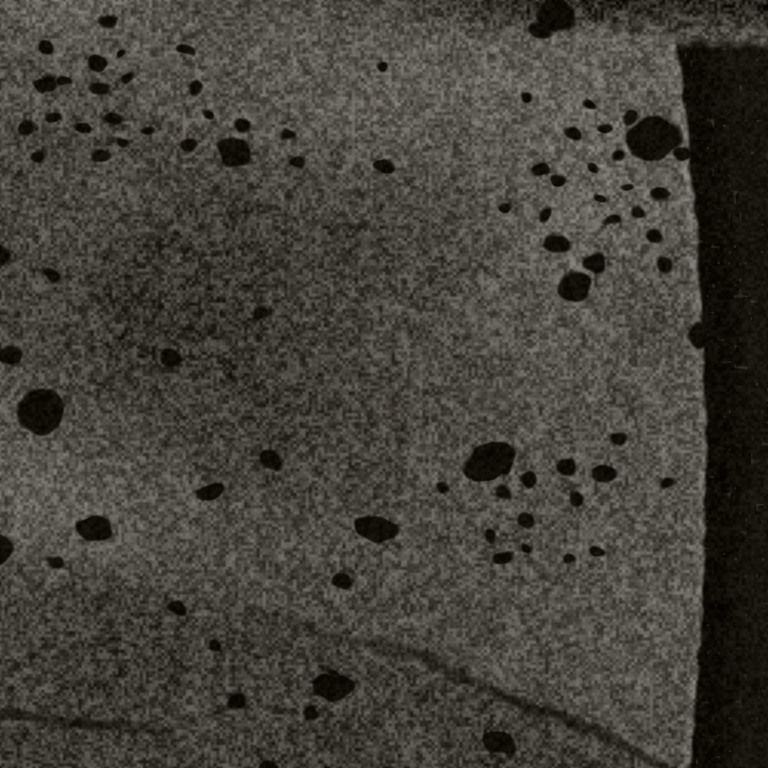
This texture is drawn by a WebGL 1 fragment shader. Its source:

```glsl
precision highp float;
uniform vec2 u_resolution;

#define BASE_TONE 0.285
#define SHADOW_TONE 0.055
#define FINE_GRAIN 0.22
#define COARSE_GRAIN 0.13
#define GRAIN_CELLS 250.0
#define PIT_SOFTNESS 0.0032
#define GRID_TILT 0.42

float hash(vec2 p) {
  vec3 q = fract(vec3(p.xyx) * 0.1031);
  q += dot(q, q.yzx + 33.33);
  return fract((q.x + q.y) * q.z);
}

float noise(vec2 p) {
  vec2 i = floor(p), f = fract(p);
  f = f * f * (3.0 - 2.0 * f);
  return mix(mix(hash(i), hash(i + vec2(1.0, 0.0)), f.x),
             mix(hash(i + vec2(0.0, 1.0)), hash(i + 1.0), f.x), f.y);
}

float fbm(vec2 p) {
  float sum = 0.0, weight = 0.5;
  for (int i = 0; i < 4; i++) {
    sum += weight * noise(p);
    p = p * 2.03 + 17.7;
    weight *= 0.5;
  }
  return sum;
}

float blob(vec2 p, vec2 centre, vec2 size) {
  vec2 d = (p - centre) / size;
  return exp(-dot(d, d));
}

mat2 rotation(float a) {
  return mat2(cos(a), -sin(a), sin(a), cos(a));
}

// Where small pits crowd together
float clusters(vec2 p) {
  return 0.75 * blob(p, vec2(0.15, 0.87), vec2(0.19, 0.07))
       + 0.85 * blob(p, vec2(0.82, 0.78), vec2(0.10, 0.12))
       + 0.80 * blob(p, vec2(0.68, 0.34), vec2(0.10, 0.07));
}

// One layer of irregular oval holes on a tilted, jittered grid
float pits(vec2 p, float cells, float radius, float chance, float clustering, float seed) {
  mat2 tilt = rotation(GRID_TILT);
  vec2 q = tilt * p * cells;
  vec2 id = floor(q), key = id + seed;
  chance += clustering * clusters((id + 0.5) * tilt / cells);
  vec2 jitter = vec2(hash(key + 3.1), hash(key + 8.7)) - 0.5;
  vec2 d = (fract(q) - 0.5 - 0.35 * jitter) * tilt / cells;
  d = rotation(hash(key + 21.3) - 0.6) * d;
  d.y *= mix(1.0, 1.7, hash(key + 5.9));
  float size = radius * mix(0.6, 1.0, hash(key + 13.4));
  float hole = 1.0 - smoothstep(-PIT_SOFTNESS, PIT_SOFTNESS, length(d) - size);
  return hole * step(hash(key), chance);
}

// Broad light and shade over the stone
float surfaceTone(vec2 p) {
  float tone = BASE_TONE + 0.10 * (fbm(p * 7.0) - 0.47);
  tone += 0.09 * blob(p, vec2(0.80, 0.82), vec2(0.24, 0.22));
  tone += 0.06 * blob(p, vec2(0.42, 0.92), vec2(0.32, 0.13));
  tone += 0.08 * blob(p, vec2(0.08, 0.38), vec2(0.16, 0.10));
  tone += 0.08 * blob(p, vec2(0.08, 1.00), vec2(0.10, 0.06));
  tone += 0.05 * blob(p, vec2(0.85, 0.35), vec2(0.20, 0.30));
  tone -= 0.07 * blob(p, vec2(0.30, 0.57), vec2(0.20, 0.18));
  return tone;
}

void main() {
  vec2 uv = gl_FragCoord.xy / u_resolution;
  float fine = noise(uv * GRAIN_CELLS) - 0.5;
  float coarse = noise(uv * GRAIN_CELLS * 0.5 + 91.0) - 0.5;
  float grain = FINE_GRAIN * fine + COARSE_GRAIN * coarse;
  vec2 wobble = vec2(noise(uv * 55.0), noise(uv * 55.0 + 40.0)) - 0.5;
  float tone = surfaceTone(uv);

  // Long crack falling to the right, with a dimmer slab below it
  float crackY = 0.275 - 0.12 * uv.x - 0.22 * uv.x * uv.x;
  float aboveCrack = uv.y - crackY + 0.012 * wobble.y + 0.03 * (noise(uv * 9.0) - 0.5);
  tone -= 0.045 * (1.0 - smoothstep(-0.03, 0.03, aboveCrack));
  float crackDepth = smoothstep(0.15, 0.8, uv.x) * (0.6 + 0.4 * noise(uv * 30.0));
  float crack = crackDepth * (1.0 - smoothstep(0.002, 0.013, abs(aboveCrack)));

  // Short crack at the lower left
  float shortCrack = abs(uv.y - 0.07 + 0.1 * uv.x + 0.01 * wobble.x);
  crack = max(crack, 0.75 * (1.0 - smoothstep(0.002, 0.011, shortCrack))
                          * (1.0 - smoothstep(0.15, 0.25, uv.x)));

  // Pits of three sizes
  vec2 ragged = uv + 0.009 * wobble;
  float holes = pits(ragged, 26.0, 0.0125, 0.025, 1.0, 50.0);
  holes = max(holes, pits(ragged, 11.0, 0.017, 0.13, 0.0, 130.0));
  holes = max(holes, pits(ragged, 6.0, 0.034, 0.28, 0.0, 210.0));
  float dark = max(holes * 0.97, crack * 0.85);

  // Dim band along the upper right border
  float band = smoothstep(0.945, 0.99, uv.y + 0.02 * wobble.y) * smoothstep(0.35, 0.8, uv.x);
  tone = mix(tone, 0.17, band);
  tone = mix(tone + grain, SHADOW_TONE + 0.25 * grain, dark);

  // Deep shadow beyond the curved, pale right edge
  float curve = uv.y - 0.4;
  float edge = uv.x - 0.918 + 0.13 * curve * curve + 0.006 * wobble.x;
  float below = 1.0 - smoothstep(0.935, 0.955, uv.y + 0.015 * wobble.y);
  tone += 0.07 * below * (1.0 - dark) * smoothstep(-0.016, -0.004, edge);
  float speck = smoothstep(0.86, 1.0, noise(uv * 140.0 + 7.0));
  float shadow = SHADOW_TONE + 0.035 * smoothstep(0.02, 0.07, edge) + 0.3 * grain + 0.1 * speck;
  tone = mix(tone, shadow, below * smoothstep(-0.003, 0.004, edge));

  // Warm grey tint
  vec3 colour = vec3(tone, tone - 0.013, tone - 0.04);
  gl_FragColor = vec4(clamp(colour, 0.0, 1.0), 1.0);
}
```
